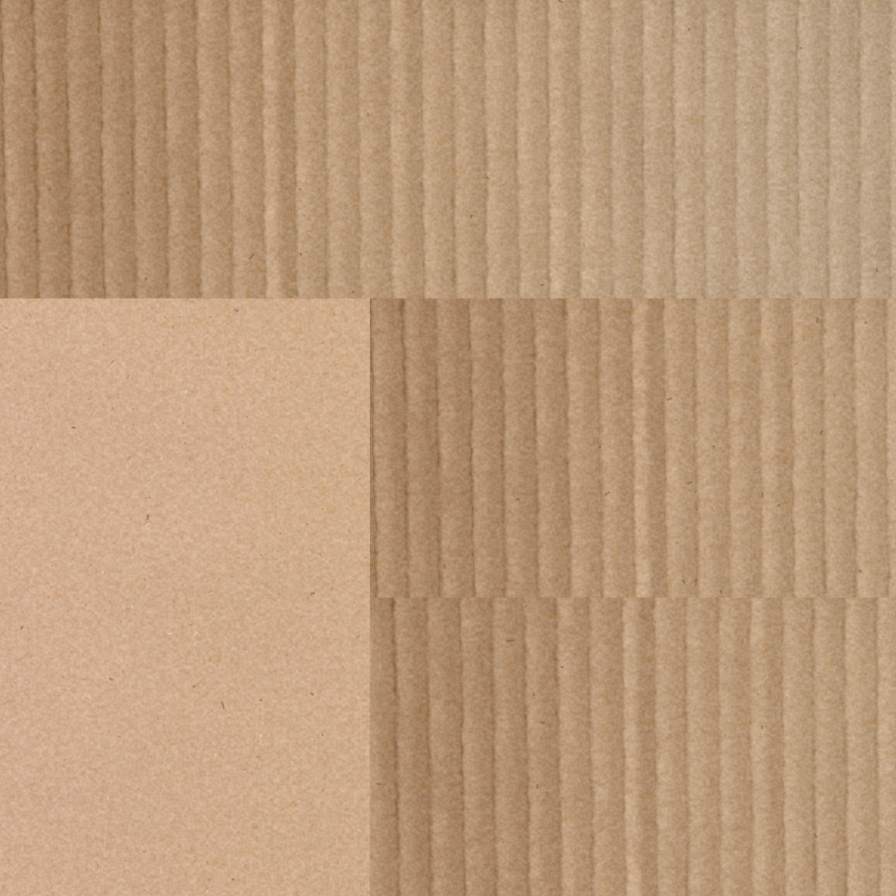
Reproduce this texture procedurally as a WebGL 2 fragment shader.

```glsl
#version 300 es
precision highp float;
// Four pieces of cardboard: one smooth sheet and three ribbed corrugated strips.
uniform vec2 u_resolution;
out vec4 fragColor;

vec2 hash2(vec2 cell) {
    uvec2 h = uvec2(ivec2(cell) + 4096);
    h = h * 1664525u + 1013904223u;
    h.x += h.y * 1664525u;
    h.y += h.x * 1664525u;
    h ^= h >> 16u;
    h.x += h.y * 1664525u;
    h.y += h.x * 1664525u;
    h ^= h >> 16u;
    return vec2(h & 65535u) / 65535.0;
}

float gradientDot(vec2 cell, vec2 offset) {
    float angle = 6.2832 * hash2(cell).x;
    return dot(vec2(cos(angle), sin(angle)), offset);
}

float gradientNoise(vec2 p) {
    vec2 i = floor(p), f = p - i;
    vec2 u = f * f * f * (f * (f * 6.0 - 15.0) + 10.0);
    vec2 e = vec2(0, 1);
    return mix(mix(gradientDot(i, f), gradientDot(i + e.yx, f - e.yx), u.x),
               mix(gradientDot(i + e, f - e), gradientDot(i + 1.0, f - 1.0), u.x), u.y);
}

// Coverage of short, randomly turned fibres; only some cells hold one.
float flecks(vec2 p, float scale, float density, float seed) {
    vec2 q = p * scale, cell = floor(q);
    float pixel = scale / u_resolution.y, cover = 0.0;
    for (int n = 0; n < 9; n++) {
        vec2 c = cell + vec2(n % 3 - 1, n / 3 - 1);
        vec2 place = hash2(c + seed), kind = hash2(c + seed + 517.0);
        float angle = 6.2832 * kind.y;
        vec2 along = vec2(cos(angle), sin(angle)), d = q - c - place;
        float reach = 0.01 + 0.09 * place.x * place.y;
        d -= along * clamp(dot(d, along), -reach, reach);
        float line = 1.0 - smoothstep(0.0, 0.03 + pixel, length(d));
        cover = max(cover, line * step(kind.x, density));
    }
    return cover;
}

// x runs from the strip's left end, y is the height above its lower edge.
vec3 corrugated(vec2 p) {
    float down = 1.0 - p.y * 3.0;
    float x = p.x - 0.0065 * down * (1.0 - p.x);
    x += 0.002 * gradientNoise(vec2(p.x * 30.0, p.y * 14.0)) + 0.0025 * gradientNoise(p * 75.0);
    float rib = 27.33 * x + 0.89 * x * x;
    float k = floor(rib), f = rib - k;
    float body = smoothstep(0.0, 0.13, f) * smoothstep(1.0, 0.9, f);
    float seam = exp(-pow(min(f, 1.0 - f) / 0.07, 2.0));
    float crest = smoothstep(0.0, 0.15, f) * (1.0 - smoothstep(0.2, 0.8, f));
    vec2 tone = hash2(vec2(k, 71));
    // Wear along the length breaks up seams and crests.
    float wear = gradientNoise(vec2(rib * 0.7, p.y * 28.0)) + gradientNoise(p * vec2(40, 90));

    vec3 color = mix(vec3(0.665, 0.525, 0.395), vec3(0.72, 0.594, 0.464), smoothstep(0.0, 0.45, p.x));
    color = mix(color, vec3(0.735, 0.635, 0.525), smoothstep(0.4, 1.0, p.x));
    float relief = mix(1.0, 0.7, p.x);
    color += relief * (crest * (1.0 + 0.5 * wear) * vec3(0.06, 0.067, 0.07) - 0.014);
    color -= relief * seam * mix(0.015, 0.06, tone.y) * clamp(1.0 + 1.3 * wear, 0.0, 2.0);
    color += body * (tone.x - 0.5) * 0.02;

    // A few ribs are creased down the middle: bright half, dark half.
    float creased = step(min(abs(k - 8.0), min(abs(k - 12.0), abs(k - 17.0))), 0.1);
    creased *= mix(1.0, 0.5, step(10.0, k));
    float halves = 1.0 - 1.7 * smoothstep(0.36, 0.66, f);
    color += creased * body * halves * (0.028 + 0.012 * wear);

    // Soft shade at the upper edge and uneven light along the strip.
    color -= 0.018 * exp(-down * 14.0);
    return color + 0.025 * gradientNoise(vec2(p.x * 9.0, p.y * 7.0));
}

vec3 smoothSheet(vec2 p) {
    float warm = smoothstep(0.0, 0.5, p.x + 0.2 * gradientNoise(p * 7.0));
    vec3 color = mix(vec3(0.825, 0.682, 0.572), vec3(0.81, 0.675, 0.542), warm);
    return color + 0.018 * (p.y - 0.4) + 0.012 * gradientNoise(p * vec2(5, 11));
}

void main() {
    vec2 p = gl_FragCoord.xy / u_resolution;
    float pixel = 0.7 / u_resolution.y;
    float upper = smoothstep(-pixel, pixel, p.y - 0.667);
    float middle = smoothstep(-pixel, pixel, p.y - 0.333);
    float right = smoothstep(-pixel, pixel, p.x - 0.4128);
    float sheet = (1.0 - right) * (1.0 - upper);

    // Strips share one rib layout, each starting at its own place.
    vec3 color = mix(corrugated(p - vec2(0.4023, 0.0)), corrugated(p - vec2(0.4128, 0.333)), middle);
    color = mix(color, corrugated(p - vec2(0.0, 0.667)), upper);
    color = mix(color, smoothSheet(p), sheet);

    // Paper grain: fine speckle, crossing fibres and broad mottling.
    vec2 rise = vec2(p.x + 0.6 * p.y, p.y - 0.6 * p.x);
    vec2 fall = vec2(p.x - 0.7 * p.y, p.y + 0.7 * p.x);
    float grain = 0.055 * gradientNoise(p * 290.0 + 0.37) + 0.035 * gradientNoise(p * 150.0);
    grain += 0.03 * gradientNoise(rise * vec2(80, 190)) + 0.03 * gradientNoise(fall * vec2(80, 190) + 71.0);
    grain += 0.015 * gradientNoise(p * 48.0 + 19.0);
    color += grain * vec3(0.9, 1.0, 1.15);
    color -= vec3(0.0, 0.014, 0.035) * smoothstep(0.15, 0.5, gradientNoise(p * 85.0 + 37.0));

    // Loose fibres, dark, ochre and pale.
    color = mix(color, vec3(0.42, 0.29, 0.19), 0.45 * flecks(p, 28.0, 0.07, 11.0));
    color = mix(color, vec3(0.62, 0.45, 0.27), 0.4 * flecks(p, 55.0, 0.25, 203.0));
    color = mix(color, vec3(0.93, 0.84, 0.73), mix(0.15, 0.5, sheet) * flecks(p, 36.0, 0.1, 331.0));
    fragColor = vec4(color, 1.0);
}
```
